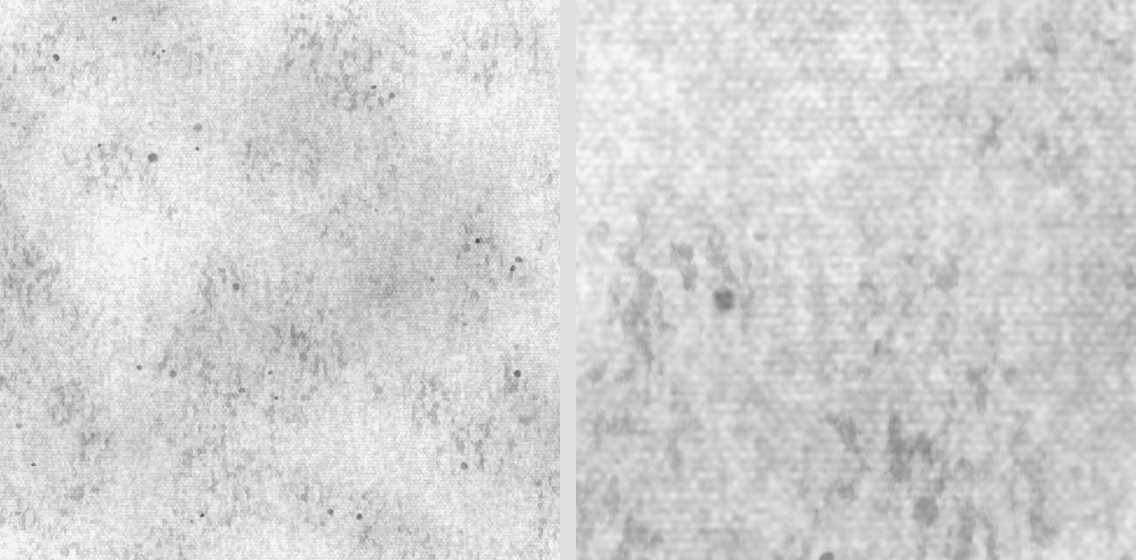
Left: the whole. Right: its middle third, enlarged.
Give the GLSL for this texture, as a three.js fragment shader.

```glsl
varying vec2 vUv;

const float TAU = 6.2831853;
const float BASE_TONE = 0.886;
const int SPECK_COUNT = 42;
const int SCRATCH_COUNT = 3;

float hash(vec2 p) {
  vec3 q = fract(p.xyx * 0.1031);
  q += dot(q, q.yzx + 33.33);
  return fract((q.x + q.y) * q.z);
}

vec2 hash2(vec2 p) {
  return vec2(hash(p), hash(p + 57.3));
}

float noise(vec2 p) {
  vec2 cell = floor(p);
  vec2 f = fract(p);
  f = f * f * (3.0 - 2.0 * f);
  float low = mix(hash(cell), hash(cell + vec2(1.0, 0.0)), f.x);
  float high = mix(hash(cell + vec2(0.0, 1.0)), hash(cell + 1.0), f.x);
  return mix(low, high, f.y);
}

float fbm(vec2 p) {
  float sum = 0.0;
  float amplitude = 0.5;
  for (int i = 0; i < 5; i++) {
    sum += amplitude * noise(p);
    p = mat2(0.96, 0.28, -0.28, 0.96) * p * 2.03 + 17.7;
    amplitude *= 0.5;
  }
  return sum / 0.96875;
}

// Soft round patch that fades from its centre
float patchMask(vec2 uv, vec2 centre, vec2 size) {
  vec2 d = (uv - centre) / size;
  return exp(-dot(d, d));
}

// Broad light and dark areas
float clouds(vec2 uv) {
  vec2 p = uv + 0.12 * (vec2(fbm(uv * 5.0), fbm(uv * 5.0 + 31.0)) - 0.5);
  float light = patchMask(p, vec2(0.2, 0.72), vec2(0.2, 0.3));
  float dark = patchMask(p, vec2(0.72, 0.52), vec2(0.26, 0.22))
             + 0.7 * patchMask(p, vec2(0.42, 0.4), vec2(0.2, 0.12))
             + 0.7 * patchMask(p, vec2(0.62, 0.84), vec2(0.16, 0.1));
  return 0.05 * light - 0.078 * dark + 0.23 * (fbm(uv * 4.0 + 8.0) - 0.5);
}

// Ragged stains in clusters, broken up into fine upright flecks
float stains(vec2 uv) {
  float cluster = smoothstep(0.4, 0.74, fbm(uv * vec2(13.0, 10.0) + 3.0));
  float fleck = smoothstep(0.46, 0.74, fbm(uv * vec2(115.0, 72.0) + 40.0));
  return cluster * (0.25 + fleck) + 0.18 * fleck;
}

// Vertical and horizontal thread streaks with fine grain
float fibres(vec2 uv) {
  float upright = noise(uv * vec2(190.0, 34.0) + 5.0) - 0.5;
  float level = noise(uv * vec2(42.0, 190.0) + 71.0) - 0.5;
  float grain = noise(uv * 240.0 + 13.0) - 0.5;
  float mottle = noise(uv * vec2(120.0, 95.0) + 83.0) - 0.5;
  return 0.06 * upright + 0.04 * level + 0.11 * grain + 0.045 * mottle;
}

// Staggered rows of woven cloth
float weave(vec2 uv, float rows, float columns) {
  vec2 p = uv + 0.003 * (vec2(noise(uv * 20.0), noise(uv * 20.0 + 9.0)) - 0.5);
  float row = cos(TAU * p.y * rows);
  float knot = cos(TAU * p.x * columns) * cos(0.5 * TAU * p.y * rows);
  return (0.5 * row + 0.7 * knot) * mix(0.4, 1.3, noise(uv * 15.0 + 22.0));
}

// Scattered round specks, a few large and most small
float specks(vec2 uv) {
  float cover = 0.0;
  vec2 wobble = 0.003 * (vec2(noise(uv * 150.0), noise(uv * 150.0 + 6.0)) - 0.5);
  for (int i = 0; i < SPECK_COUNT; i++) {
    vec2 seed = vec2(float(i) * 3.7 + 1.0, 19.0);
    float size = hash(seed + 4.0);
    float radius = mix(0.0036, 0.0095, size * size * size);
    float strength = mix(0.1, 0.4, hash(seed + 8.0));
    float d = length(uv + wobble - hash2(seed));
    float spot = 1.0 - smoothstep(radius * 0.5, radius * 1.35, d);
    cover = max(cover, strength * spot);
  }
  return cover;
}

// Short pale horizontal scuffs
float scratches(vec2 uv) {
  float cover = 0.0;
  for (int i = 0; i < SCRATCH_COUNT; i++) {
    float n = float(i);
    vec2 centre = vec2(0.82 - 0.015 * n, 0.36 - 0.07 * n);
    vec2 d = (uv - centre) / vec2(0.026, 0.005 / (1.0 + 2.0 * n));
    float ragged = length(d) + 0.8 * (noise(uv * vec2(90.0, 200.0)) - 0.5);
    cover = max(cover, (1.0 - smoothstep(0.5, 1.0, ragged)) / (1.0 + n));
  }
  return cover;
}

void main() {
  float tone = BASE_TONE + clouds(vUv) + fibres(vUv);
  tone += 0.025 * weave(vUv, 172.0, 125.0);
  tone -= 0.13 * stains(vUv);
  tone = mix(tone, 0.95, 0.7 * scratches(vUv));
  tone -= specks(vUv);
  gl_FragColor = vec4(vec3(clamp(tone, 0.3, 0.96)), 1.0);
}
```
